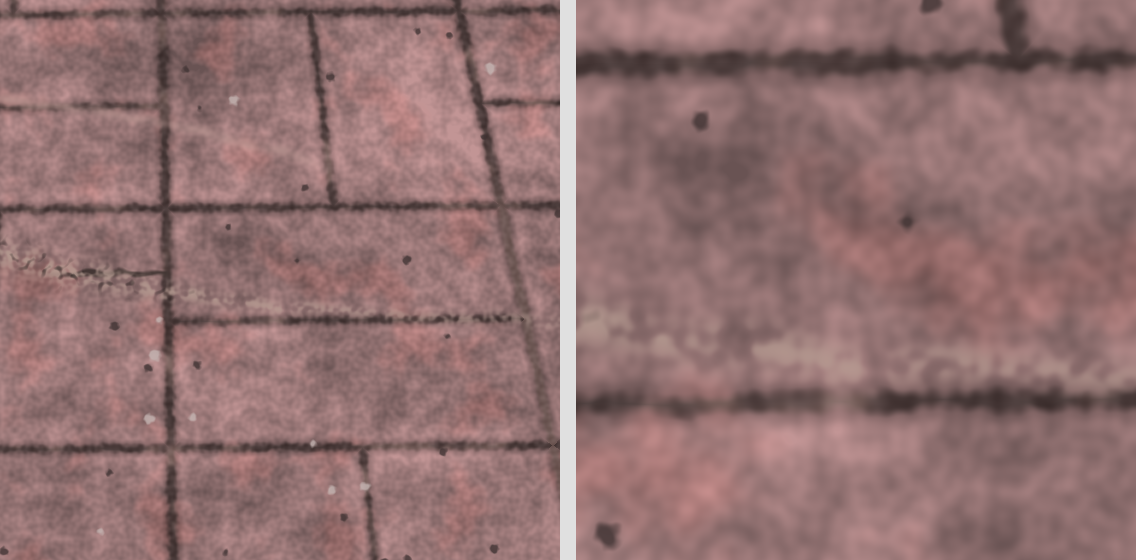
Left, the full canvas; right, a detail of the centre.
Write a Shadertoy shader that draws this texture.

```glsl
// Worn pink paving laid in basket-weave pairs, seen in mild perspective, with dark joints and pale grit.

vec2 hash2(vec2 p) {
    vec3 q = fract(vec3(p.xyx) * vec3(0.1031, 0.1030, 0.0973));
    q += dot(q, q.yzx + 33.33);
    return fract((q.xx + q.yz) * q.zy);
}

float cornerSlope(vec2 cell, vec2 offset) {
    float angle = 6.2832 * hash2(cell + 57.0).x;
    return dot(vec2(cos(angle), sin(angle)), offset);
}

// Gradient noise, roughly -0.7 to 0.7
float noise(vec2 p) {
    vec2 i = floor(p), f = fract(p);
    vec2 w = f * f * f * (f * (f * 6.0 - 15.0) + 10.0);
    vec2 e = vec2(1.0, 0.0);
    return mix(mix(cornerSlope(i, f), cornerSlope(i + e, f - e), w.x),
               mix(cornerSlope(i + e.yx, f - e.yx), cornerSlope(i + e.xx, f - e.xx), w.x), w.y);
}

// Soft band of given half width around zero
float band(float d, float halfWidth) {
    return exp(-d * d / (halfWidth * halfWidth));
}

// Irregular spots scattered on a grid; density is the share of cells filled
float spots(vec2 p, float density, float seed) {
    vec2 cell = floor(p);
    vec2 pick = hash2(cell + seed);
    vec2 offset = fract(p) - mix(vec2(0.25), vec2(0.75), hash2(cell + seed + 19.0));
    float radius = 0.05 + 0.07 * pick.y;
    float d = length(offset) + 0.06 * noise(p * 9.0) - radius;
    return step(pick.x, density) * (1.0 - smoothstep(-0.04, 0.05, d));
}

void mainImage(out vec4 fragColor, in vec2 fragCoord) {
    vec2 p = fragCoord / iResolution.xy;
    float pixel = 1.0 / iResolution.y;

    // Noise layers shared by surface and joints
    float broad = noise(p * 4.5 + 3.0);
    float cloud = noise(p * 13.0 + 11.0);
    float mottle = noise(p * 36.0);
    float grain = noise(p * 95.0);

    // Perspective: rows widen downward, columns lean outward to the right
    vec2 q = p + 0.0025 * vec2(noise(p * 17.0 + 31.0), noise(p * 19.0 + 47.0));
    float depth = 0.977 - q.y + 0.008 * (q.x - 0.4);
    float left = 0.289 + 0.021 * depth;
    float columnWidth = 0.531 + 0.195 * depth;
    float shrink = 1.0 + 0.30 * depth;
    float rowHeight = shrink * shrink / 3.174;
    vec2 weave = vec2((q.x - left) / columnWidth, 3.174 * depth / shrink);

    // Each cell holds two slabs, split upright or flat in turn
    vec2 cell = floor(weave), f = fract(weave);
    bool upright = mod(cell.x + cell.y, 2.0) < 0.5;
    vec2 toJoint = min(f, 1.0 - f) * vec2(columnWidth, rowHeight) - vec2(0.0072, 0.0052);
    if (upright) toJoint.x = min(toJoint.x, abs(f.x - 0.5) * columnWidth - 0.0050);
    else toJoint.y = min(toJoint.y, abs(f.y - 0.5) * rowHeight - 0.0042);
    float edge = min(toJoint.x, toJoint.y);
    vec2 slab = cell * 2.0 + (upright ? vec2(step(0.5, f.x), 0.0) : vec2(0.0, step(0.5, f.y)));

    // Slab surface: clouded pink, grey where damp, paler at the rubbed rims
    float tone = 0.60 + 0.34 * broad + 0.40 * cloud + 0.42 * mottle + 0.30 * grain;
    tone += 0.16 * (hash2(slab + 70.0).x - 0.5);
    tone += 0.12 * band(edge - 0.016, 0.014);
    tone -= 0.28 * band(length((p - vec2(0.38, 0.86)) * vec2(1.0, 1.3)), 0.19);
    tone -= 0.22 * band(length((p - vec2(0.19, 0.92)) * vec2(0.8, 1.6)), 0.10);
    tone += 0.10 * band(length(p - vec2(0.72, 0.80)), 0.16);
    vec3 color = mix(vec3(0.41, 0.325, 0.325), vec3(0.715, 0.55, 0.55), clamp(tone, 0.0, 1.15));
    float blush = smoothstep(0.05, 0.5, noise(p * 9.0 + 83.0) + 0.3 * mottle);
    color += blush * vec3(0.035, -0.012, -0.018);

    // Joints: dark shadow patched with soil, soil filled along the right seam
    float ragged = edge + 0.004 * mottle + 0.003 * grain;
    float joint = 1.0 - smoothstep(-0.003 - pixel, 0.004 + pixel, ragged);
    float soil = smoothstep(-0.15, 0.6, cloud + 0.7 * mottle);
    soil = max(soil, 0.8 * smoothstep(0.8, 0.9, weave.x) * smoothstep(0.75, 1.1, weave.y)
                         * step(toJoint.x, toJoint.y));
    vec3 jointColor = mix(vec3(0.25, 0.20, 0.195), vec3(0.47, 0.38, 0.36), soil) + 0.08 * grain;
    color *= 1.0 - 0.16 * (1.0 - smoothstep(0.0, 0.014, edge));
    color = mix(color, jointColor, joint * (0.90 + 0.3 * min(mottle, 0.0)));

    // Break across the left slab
    float crack = abs(p.y - 0.512 + 0.008 * noise(p * 24.0)) - 0.005 + 0.006 * mottle;
    float crackSpan = smoothstep(0.07, 0.14, p.x) * (1.0 - smoothstep(0.295, 0.305, p.x));
    color = mix(color, vec3(0.24, 0.195, 0.185), 0.9 * crackSpan * (1.0 - smoothstep(-0.003, 0.004, crack)));

    // Pale scrape over the upper slabs
    float scrape = p.y - 0.822 + 0.09 * p.x + 0.19 * p.x * p.x + 0.008 * cloud;
    float scrapeFade = (1.0 - smoothstep(0.50, 0.62, p.x)) * (0.42 + 0.5 * mottle);
    color = mix(color, vec3(0.74, 0.60, 0.58), clamp(scrapeFade, 0.0, 1.0) * band(scrape, 0.010));

    // Grit drifting along the middle break, thinning to the right
    float drift = p.y - 0.415 - 0.135 * exp(-2.5 * p.x) + 0.012 * cloud;
    float gritBand = band(drift, mix(0.028, 0.011, smoothstep(0.0, 0.5, p.x)));
    float grit = smoothstep(-0.35, 0.45, mottle + 0.9 * grain) * mix(0.85, 0.45, smoothstep(0.2, 0.9, p.x));
    color = mix(color, vec3(0.70, 0.60, 0.56), grit * gritBand);
    color *= 1.0 - 0.5 * gritBand * smoothstep(0.15, 0.5, noise(p * 70.0 + 9.0)) * (1.0 - smoothstep(0.1, 0.5, p.x));

    // Pale chips and dark pits
    color = mix(color, vec3(0.77, 0.71, 0.70), 0.8 * spots(p * 13.0, 0.07, 5.0));
    color = mix(color, vec3(0.25, 0.20, 0.20), 0.8 * spots(p * 15.0 + 0.4, 0.07, 41.0));

    fragColor = vec4(clamp(color, 0.0, 1.0), 1.0);
}
```
